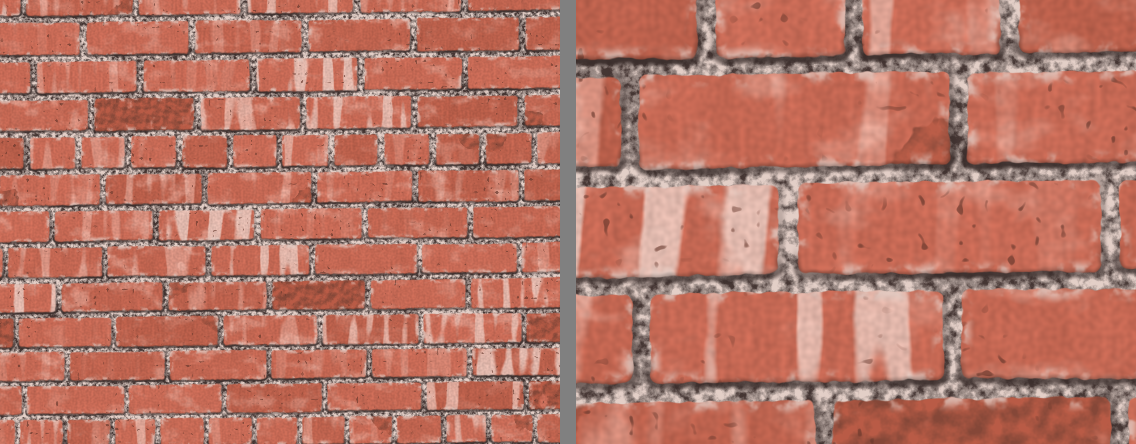
Left: the whole. Right: its middle third, enlarged.
A WebGL 2 fragment shader for this texture:

```glsl
#version 300 es
precision highp float;
// Weathered red brick wall: stretcher rows, a header row every eighth, gritty mortar.
uniform vec2 u_resolution;
out vec4 outColor;

#define ROW_HEIGHT 0.0885    // height of the top row, in canvas heights
#define ROW_SHRINK 0.00064   // rows get lower towards the bottom
#define ROW_TILT 0.0104      // rise of the rows to the right
#define BRICK_PITCH 0.2475   // brick length with its joint
#define HEADER_RATIO 0.475   // header length against a full brick
#define JOINT 0.0064         // half the joint width
#define JITTER 0.07          // wander of the upright joints
#define RAGGED 0.0022        // roughness of the brick edges
#define ROUGH_SHARE 0.07     // share of bricks that lost their face

const vec3 BRICK_RED   = vec3(0.78, 0.415, 0.335);
const vec3 BRICK_DEEP  = vec3(0.69, 0.345, 0.265);
const vec3 BRICK_BROWN = vec3(0.52, 0.28, 0.22);
const vec3 BRICK_PALE  = vec3(0.89, 0.66, 0.60);
const vec3 LIME        = vec3(0.89, 0.81, 0.78);
const vec3 MORTAR_GREY = vec3(0.60, 0.54, 0.52);
const vec3 MORTAR_DARK = vec3(0.27, 0.21, 0.20);

vec2 hash2(vec2 cell) {
  uvec2 v = uvec2(ivec2(cell)) * 1664525u + 1013904223u;
  for (int i = 0; i < 2; i++) {
    v.x += v.y * 1664525u;
    v.y += v.x * 1664525u;
    v ^= v >> 16u;
  }
  return vec2(v & 0xffffu) / 65535.0;
}

float corner(vec2 cell, vec2 offset) {
  float a = 6.2832 * hash2(cell).x;
  return dot(vec2(cos(a), sin(a)), offset);
}

// Gradient noise, about -1 to 1
float noise(vec2 p) {
  vec2 i = floor(p), f = p - i, e = vec2(1, 0);
  vec2 s = f * f * f * (f * (f * 6.0 - 15.0) + 10.0);
  float low = mix(corner(i, f), corner(i + e, f - e), s.x);
  float high = mix(corner(i + e.yx, f - e.yx), corner(i + 1.0, f - 1.0), s.x);
  return 1.4 * mix(low, high, s.y);
}

float fbm(vec2 p) {
  float sum = 0.0, amp = 0.6;
  for (int i = 0; i < 4; i++) {
    sum += amp * noise(p);
    p = mat2(1.6, 1.2, -1.2, 1.6) * p + 7.3;
    amp *= 0.5;
  }
  return sum;
}

float roundBox(vec2 q, vec2 halfSize, float r) {
  vec2 e = abs(q) - halfSize + r;
  return length(max(e, 0.0)) + min(max(e.x, e.y), 0.0) - r;
}

float jointShift(float i, float row) {
  return JITTER * hash2(vec2(i + 31.0, row + 11.0)).y;
}

// Brick face: q from its centre, d signed distance to its edge
vec3 brickColor(vec2 p, vec2 q, vec2 halfSize, float d, vec2 id) {
  vec2 h = hash2(id + 5.0), g = hash2(id + 57.0), k = hash2(id + 113.0);
  float grain = noise(p * 190.0), blotch = fbm(p * 24.0 + h * 40.0);
  vec3 col = mix(BRICK_RED, BRICK_DEEP, 0.7 * h.x * h.x + 0.25 * blotch);

  // Pale upright streaks, washes and fine tooling lines
  float streak = noise(vec2(q.x * 36.0 + h.x * 90.0, q.y * 5.0 + h.y * 50.0));
  streak = smoothstep(0.08, 0.34, streak + 0.12 * blotch) * smoothstep(0.3, 0.95, g.x);
  float wash = smoothstep(0.0, 0.5, fbm(p * vec2(15, 23) + g * 60.0)) * (0.25 + 0.6 * g.y);
  col = mix(col, BRICK_PALE, clamp(0.8 * streak + 0.75 * wash, 0.0, 0.9));
  col = mix(col, LIME, 0.55 * streak * smoothstep(0.7, 1.0, g.x));
  col *= 1.0 + 0.05 * noise(vec2(q.x * 170.0, q.y * 22.0) + h * 30.0) + 0.07 * grain;

  // Broken faces and chipped corners
  float relief = fbm(p * 55.0) - fbm(p * 55.0 + vec2(0.25, 0.4));
  vec3 broken = mix(BRICK_BROWN, BRICK_DEEP, clamp(0.7 + 1.3 * relief, 0.0, 1.2));
  vec2 chipAt = halfSize * sign(k - 0.5);
  float chip = 0.036 + 0.02 * blotch - length((q - chipAt) * vec2(0.75, 1.0));
  chip = smoothstep(-0.001, 0.002, chip) * step(0.86, h.y);
  float rough = step(1.0 - ROUGH_SHARE, k.x) * smoothstep(-0.55, -0.2, blotch);
  col = mix(col, broken, max(0.85 * chip, rough));

  // Pits, lime on the rim, dark lower edge
  float pit = smoothstep(0.5, 0.68, noise(p * 105.0)) * smoothstep(-0.2, 0.4, noise(p * 13.0));
  col = mix(col, BRICK_BROWN * 0.75, 0.65 * pit);
  float rim = smoothstep(-0.011, -0.001, d);
  col = mix(col, LIME, 0.75 * rim * smoothstep(0.0, 0.4, fbm(p * 42.0)));
  return col * (1.0 - 0.28 * smoothstep(-0.004, 0.001, d) * smoothstep(0.2, 0.9, q.y / halfSize.y));
}

// Gritty mortar, shaded beneath the brick above it
vec3 mortarColor(vec2 p, vec2 q, vec2 halfSize, float d) {
  float grit = fbm(p * 120.0), stain = fbm(p * 9.0);
  vec3 col = mix(MORTAR_DARK, MORTAR_GREY, smoothstep(-0.5, 0.0, grit + 0.35 * stain));
  col = mix(col, LIME, smoothstep(-0.1, 0.4, grit + 0.5 * stain));
  float under = max(smoothstep(0.3, 1.0, q.y / halfSize.y), 0.5 * smoothstep(0.9, 1.0, q.x / halfSize.x));
  float shade = under * (1.0 - smoothstep(0.002, 0.007, d)) * clamp(0.75 - 0.8 * stain, 0.2, 0.95);
  return mix(col, MORTAR_DARK * 0.85, shade);
}

void main() {
  vec2 p = gl_FragCoord.xy / u_resolution.y;
  p.y = 1.0 - p.y;

  // Row index from the top, with slowly shrinking heights
  float depth = p.y + ROW_TILT * p.x - 0.0443 + 0.0018 * noise(p * 5.0);
  float level = (ROW_HEIGHT - sqrt(ROW_HEIGHT * ROW_HEIGHT - 4.0 * ROW_SHRINK * depth)) / (2.0 * ROW_SHRINK);
  float row = floor(level) + 1.0;
  float rowHeight = ROW_HEIGHT - 2.0 * ROW_SHRINK * level;

  // Brick index along the row, alternate rows shifted by half
  bool header = mod(row, 8.0) == 4.0;
  float pitch = BRICK_PITCH - 0.002 * row;
  float start = 0.554 + 0.0056 * row + (header ? 0.056 : 0.5 * pitch * mod(row, 2.0));
  if (header) pitch *= HEADER_RATIO;
  float along = (p.x - start) / pitch + 0.5 * JITTER;
  float i = floor(along);
  if (along < i + jointShift(i, row)) i -= 1.0;
  float left = i + jointShift(i, row), right = i + 1.0 + jointShift(i + 1.0, row);

  // Distance to the ragged brick outline
  vec2 q = vec2((along - 0.5 * (left + right)) * pitch, (fract(level) - 0.5) * rowHeight);
  vec2 id = vec2(i, row) + 200.0;
  vec2 gap = JOINT * (0.8 + 0.4 * hash2(id)) * mix(1.25, 0.92, row / 12.0);
  vec2 halfSize = 0.5 * vec2((right - left) * pitch, rowHeight) - gap;
  float d = roundBox(q, halfSize, 0.006) + RAGGED * (fbm(p * 38.0) + 0.5 * noise(p * 120.0));

  float pixel = 1.0 / u_resolution.y;
  float face = 1.0 - smoothstep(-pixel, pixel, d);
  vec3 col = mix(mortarColor(p, q, halfSize, d), brickColor(p, q, halfSize, d, id), face);
  outColor = vec4(clamp(col, 0.0, 1.0), 1.0);
}
```
